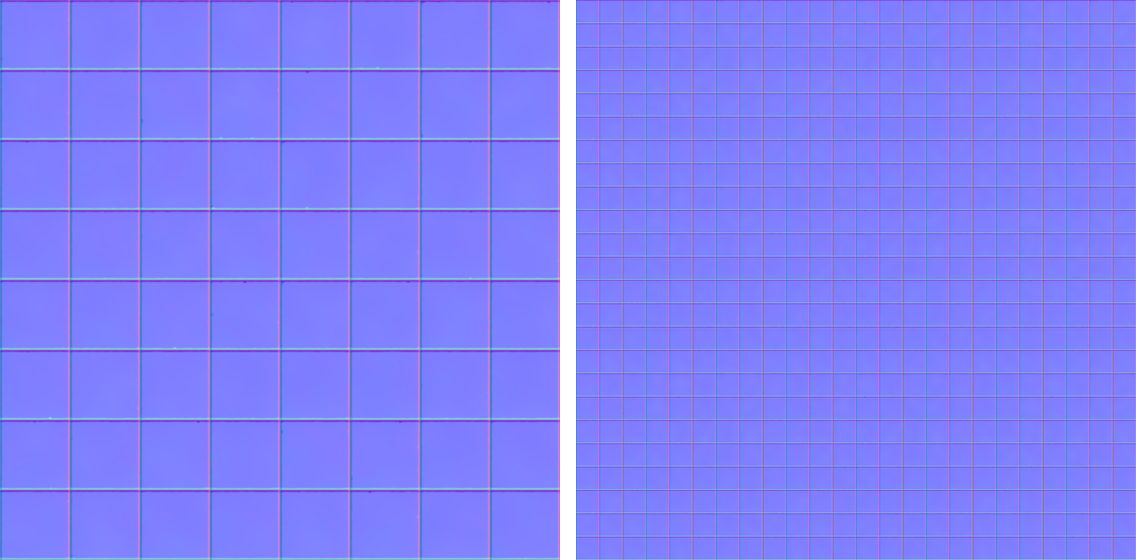
Left: one tile. Right: repeated 3 by 3.
Give the GLSL for this texture map, as a Shadertoy shader.

```glsl
// Tangent-space normal map of an 8 by 8 grid of square tiles with narrow grooves.
// A rounded-box distance per tile gives the bevel slope; wrapped gradient noise
// adds gentle face undulation and small chips. Samples are averaged for soft edges.

const float TILES = 8.0;
const float CORNER_RADIUS = 0.04;  // all lengths below are in tile widths
const float BEVEL_OUTER = -0.034;
const float BEVEL_INNER = -0.016;
const float BEVEL_SLOPE = 0.80;
const float SOFTNESS = 0.025;
const int SAMPLES = 4;

vec2 hash22(vec2 p) {
    vec3 q = fract(p.xyx * vec3(0.1031, 0.1030, 0.0973));
    q += dot(q, q.yzx + 33.33);
    return fract((q.xx + q.yz) * q.zy);
}

vec2 latticeGradient(vec2 cell, float period) {
    float angle = 6.2832 * hash22(mod(cell, period) + 7.0).x;
    return vec2(cos(angle), sin(angle));
}

// Gradient noise that repeats after a whole number of cells
float gradientNoise(vec2 p, float period) {
    vec2 i = floor(p), f = p - i;
    vec2 u = f * f * f * (f * (f * 6.0 - 15.0) + 10.0);
    vec2 e = vec2(1.0, 0.0);
    float a = dot(latticeGradient(i, period), f);
    float b = dot(latticeGradient(i + e.xy, period), f - e.xy);
    float c = dot(latticeGradient(i + e.yx, period), f - e.yx);
    float d = dot(latticeGradient(i + e.xx, period), f - e.xx);
    return mix(mix(a, b, u.x), mix(c, d, u.x), u.y);
}

// Signed distance to a rounded box, negative inside
float roundedBox(vec2 p, vec2 halfSize, float radius) {
    vec2 q = abs(p) - halfSize + radius;
    return length(max(q, 0.0)) + min(max(q.x, q.y), 0.0) - radius;
}

// Unit direction from the tile towards its nearest edge or corner
vec2 outwardDirection(vec2 p, float halfSize, float radius) {
    vec2 q = abs(p) - halfSize + radius;
    vec2 corner = max(q, 0.0);
    vec2 side = q.x > q.y ? vec2(1.0, 0.0) : vec2(0.0, 1.0);
    vec2 dir = min(q.x, q.y) > 0.0 ? normalize(corner) : side;
    return dir * sign(p);
}

// Slight pillow shape plus an undulation that differs for every tile
vec2 faceTilt(vec2 p, vec2 tile) {
    vec2 seed = floor(hash22(tile + 3.0) * 50.0);
    vec2 q = p * 1.6 + seed + 0.5;
    vec2 wave = vec2(gradientNoise(q, 64.0), gradientNoise(q + 17.0, 64.0));
    return 0.16 * p * p * p + 0.03 * p + 0.045 * wave;
}

vec3 tileNormal(vec2 grid) {
    vec2 tile = mod(floor(grid), TILES);
    vec2 p = fract(grid) - 0.5;

    // Worn edges: fine roughness and rare wider chips
    float rough = gradientNoise(grid * 14.0, TILES * 14.0);
    float chip = smoothstep(0.38, 0.60, gradientNoise(grid * 9.0 + 31.0, TILES * 9.0));
    float d = roundedBox(p, vec2(0.5), CORNER_RADIUS) + 0.004 * rough + 0.014 * chip;

    // Steep groove walls, flattening where four corners meet
    float wall = smoothstep(BEVEL_OUTER, BEVEL_INNER, d);
    float slope = BEVEL_SLOPE * wall * (1.0 - smoothstep(0.002, 0.016, d));
    vec2 tilt = outwardDirection(p, 0.5, CORNER_RADIUS) * slope;
    tilt += faceTilt(p, tile) * (1.0 - wall);
    tilt += wall * vec2(0.15, 0.12) * rough;

    // The green channel points down the canvas
    tilt.y = -tilt.y;
    return vec3(tilt, sqrt(max(1.0 - dot(tilt, tilt), 0.0)));
}

void mainImage(out vec4 fragColor, in vec2 fragCoord) {
    vec2 grid = fragCoord / iResolution.xy * TILES;
    vec2 filterWidth = max(vec2(SOFTNESS), TILES / iResolution.xy);

    // Area average over the softening window
    vec3 normal = vec3(0.0);
    for (int y = 0; y < SAMPLES; y++) {
        for (int x = 0; x < SAMPLES; x++) {
            vec2 offset = (vec2(x, y) + 0.5) / float(SAMPLES) - 0.5;
            normal += tileNormal(grid + offset * filterWidth);
        }
    }
    normal /= float(SAMPLES * SAMPLES);
    fragColor = vec4(normal * 0.5 + 0.5, 1.0);
}
```
